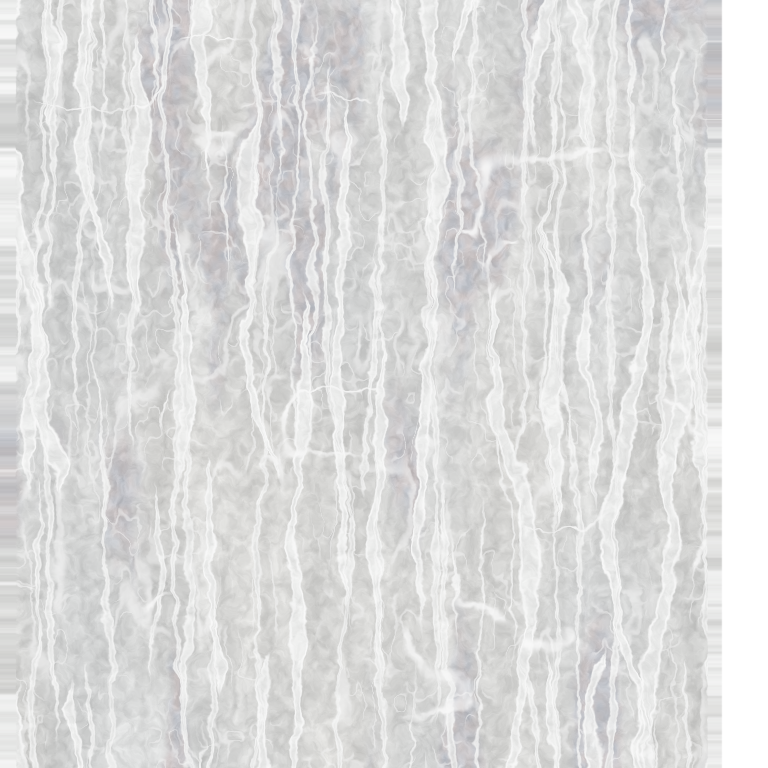
Write a WebGL 1 fragment shader that draws this texture.

```glsl
precision highp float;
// Pale, weathered bark: grey grain stretched upright, cool dark hollows and
// chalky ridges that wander, swell and break. Warped value noise shapes it all.
// Both sides end in smeared edge rows, with a plain white margin at the right.

uniform vec2 u_resolution;

float hash(vec2 p) {
  vec3 q = fract(vec3(p.xyx) * vec3(0.1031, 0.1030, 0.0973));
  q += dot(q, q.yzx + 33.33);
  return fract((q.x + q.y) * q.z);
}

float noise(vec2 p) {
  vec2 i = floor(p), f = fract(p);
  f = f * f * (3.0 - 2.0 * f);
  return mix(mix(hash(i), hash(i + vec2(1.0, 0.0)), f.x),
             mix(hash(i + vec2(0.0, 1.0)), hash(i + 1.0), f.x), f.y);
}

float fbm(vec2 p) {
  float sum = 0.0, gain = 0.533;
  for (int i = 0; i < 4; i++) {
    sum += gain * noise(p);
    p = mat2(1.9, 0.2, -0.2, 2.1) * p + 17.3;
    gain *= 0.5;
  }
  return sum;
}

// Thin bright line where a noise field crosses its middle value.
float vein(vec2 p, float width) {
  return smoothstep(width, width * 0.15, abs(noise(p) - 0.5));
}

// Upright ridges, one per column: x is the body, y the brighter rim.
vec2 ridges(vec2 p, float columns, float width, float seed) {
  vec2 result = vec2(0.0);
  float home = floor(p.x * columns);
  for (int i = -1; i <= 1; i++) {
    float id = home + float(i);
    float key = id * 7.0 + seed;
    float wander = noise(vec2(key, p.y * 3.5)) + 0.3 * noise(vec2(key + 3.0, p.y * 13.0));
    float centre = (id + 0.5 + (wander - 0.65) * 1.1) / columns;
    float presence = smoothstep(0.34, 0.68, noise(vec2(key + 1.0, p.y * 4.0 + seed)));
    float swell = 0.35 + noise(vec2(key + 2.0, p.y * 11.0));
    float w = width * presence * swell + 0.0001;
    float d = abs(p.x - centre);
    float body = smoothstep(w + 0.0018, w - 0.0012, d) * smoothstep(0.0, 0.25, presence);
    float rim = smoothstep(0.0028, 0.0, abs(d - w * 0.8)) * body;
    result = max(result, vec2(body, rim));
  }
  return result;
}

vec3 bark(vec2 p) {
  // Ragged displacement gives every feature a torn outline.
  vec2 ragged = vec2(fbm(p * vec2(48.0, 38.0)), fbm(p * vec2(42.0, 36.0) + 61.0)) - 0.5;
  vec2 q = p + ragged * vec2(0.017, 0.022);

  // Grey body: long streaks under fine crumbly grain.
  float streak = fbm(q * vec2(34.0, 5.0) + 5.0);
  float grain = fbm(p * vec2(125.0, 95.0) + ragged * 3.0);
  float tone = 0.832 + (streak - 0.5) * 0.13 + (grain - 0.5) * 0.16;
  float warmth = noise(p * vec2(9.0, 5.0) + 40.0);
  vec3 colour = tone + mix(vec3(-0.004, 0.002, 0.002), vec3(0.004, 0.002, -0.008), warmth);

  // Cool hollows, flecked with faint rust and blue.
  float hollow = smoothstep(0.56, 0.70, fbm(q * vec2(13.0, 2.8) + 23.0));
  float fleck = noise(p * vec2(100.0, 75.0) + 9.0);
  vec3 shade = mix(vec3(0.715, 0.735, 0.775), vec3(0.785, 0.745, 0.745), fleck);
  colour = mix(colour, shade + (grain - 0.5) * 0.20, hollow * 0.75);

  // Crumbs and hairline cracks, gathered in patches.
  float crumbs = vein(q * vec2(75.0, 48.0), 0.09) * smoothstep(0.40, 0.70, noise(p * 24.0));
  float hairs = vein(q * vec2(38.0, 9.0) + 31.0, 0.07)
              * smoothstep(0.45, 0.65, noise(p * vec2(18.0, 9.0) + 8.0));
  float cross = vein(q * vec2(7.0, 11.0) + 77.0, 0.026)
              * smoothstep(0.60, 0.72, noise(p * vec2(11.0, 13.0) + 50.0));
  colour = mix(colour, vec3(0.95), max(crumbs * 0.5, hairs * 0.6));

  // Chalky ridges, broad and narrow, over a soft pale halo.
  vec2 broad = ridges(q, 19.0, 0.0095, 3.0);
  vec2 narrow = ridges(q, 33.0, 0.0035, 140.0);
  float body = max(broad.x * 0.85, narrow.x * 0.75);
  float rim = max(max(broad.y, narrow.y * 0.7), cross);
  vec3 chalk = vec3(0.925, 0.928, 0.925) + (grain - 0.5) * 0.12;
  colour = mix(colour, chalk, body);
  return mix(colour, vec3(0.978), rim * (0.45 + 0.5 * noise(p * 60.0)));
}

void main() {
  vec2 p = gl_FragCoord.xy / u_resolution;
  float pixel = 1.0 / u_resolution.x;

  // Holding x at the borders smears the outermost bark into level stripes.
  vec3 colour = bark(vec2(clamp(p.x, 0.02, 0.922), p.y));
  float margin = smoothstep(0.94 - pixel, 0.94 + pixel, p.x);
  gl_FragColor = vec4(clamp(mix(colour, vec3(1.0), margin), 0.0, 1.0), 1.0);
}
```
